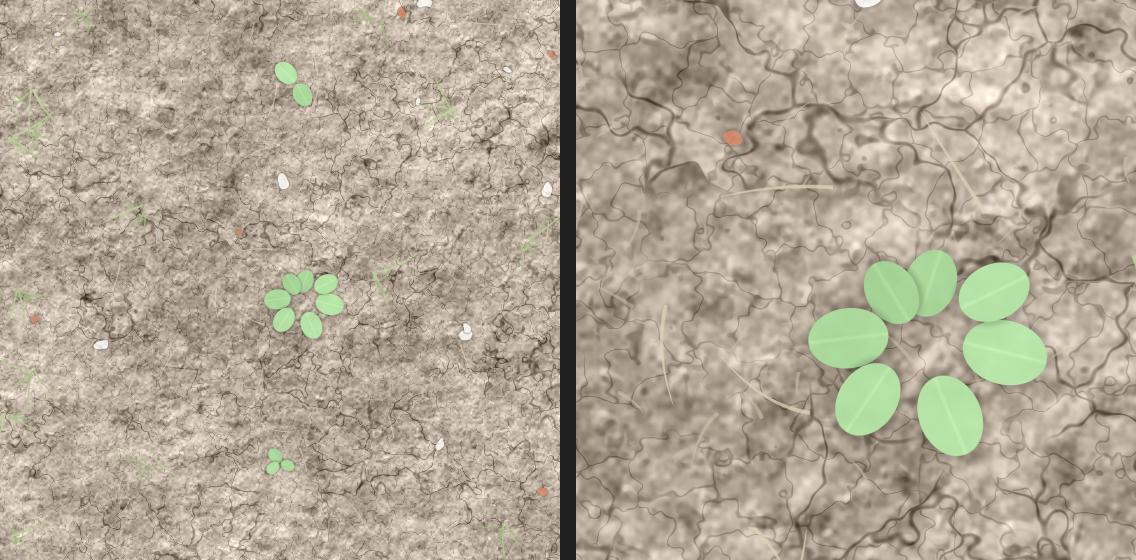
Left: the whole. Right: its middle third, enlarged.
A Shadertoy shader for this texture:

```glsl
// Dry cracked garden soil with clods, straw, grass tufts, seedlings and pale pebbles.
#define SOIL vec3(0.745, 0.692, 0.630)
#define STRAW vec3(0.88, 0.82, 0.72)
#define GRASS vec3(0.68, 0.77, 0.55)
#define LEAF vec3(0.68, 0.86, 0.62)
#define PEBBLE vec3(0.96, 0.95, 0.93)
#define BRICK vec3(0.83, 0.56, 0.44)
#define RELIEF 0.15
#define GRAIN 0.17
#define CRACK_DEPTH 0.24
#define TUFTS 15
#define PEBBLES 15
#define PX (0.8 / iResolution.y)

float hash(vec2 p) { return fract(sin(dot(p, vec2(127.1, 311.7))) * 43758.5453); }
vec2 hash2(vec2 p) { return vec2(hash(p), hash(p + 17.3)); }

float noise(vec2 p) {
    vec2 i = floor(p), f = fract(p);
    f = f * f * (3.0 - 2.0 * f);
    return mix(mix(hash(i), hash(i + vec2(1, 0)), f.x),
               mix(hash(i + vec2(0, 1)), hash(i + vec2(1, 1)), f.x), f.y);
}

float fbm(vec2 p) {
    float sum = 0.0, amp = 0.53;
    for (int i = 0; i < 4; i++) {
        sum += amp * noise(p);
        p = mat2(1.6, 1.2, -1.2, 1.6) * p + 7.1;
        amp *= 0.5;
    }
    return sum;
}

vec2 warp(vec2 p) { return vec2(noise(p), noise(p + 31.7)) - 0.5; }
vec2 turn(vec2 d, float a) { return mat2(cos(a), -sin(a), sin(a), cos(a)) * d; }

// Crumbly ground on the left, smoother on the right
float roughness(vec2 p) {
    return mix(1.0, 0.45, smoothstep(0.5, 0.9, p.x)) * smoothstep(0.2, 0.65, noise(p * 5.0 + 3.0));
}

// Height of scattered lumps, n cells across the canvas
float clods(vec2 p, float n, float cover) {
    p = p * n + 0.45 * warp(p * n * 3.0);
    float top = 0.0;
    for (int k = 0; k < 9; k++) {
        vec2 id = floor(p) + vec2(k % 3 - 1, k / 3 - 1);
        float size = hash(id + 9.2);
        float radius = mix(0.2, 0.55, size * size);
        vec2 d = turn(p - id - hash2(id), 6.28 * hash(id + 4.6)) * vec2(0.85, 1.2);
        float present = step(hash(id + 2.8), cover * roughness(id / n));
        top = max(top, present * radius * smoothstep(1.0, 0.35, length(d) / radius));
    }
    return top / n;
}

float height(vec2 p) {
    return 0.035 * fbm(p * 10.0) + 0.014 * fbm(p * 48.0)
         + 0.45 * clods(p, 13.0, 0.32) + 0.5 * clods(p + 3.1, 29.0, 0.5)
         + 0.5 * clods(p + 5.7, 62.0, 0.65);
}

// Broken cell borders
float cracks(vec2 p, float n) {
    vec2 q = p * n + 0.7 * warp(p * n * 1.7) + 0.3 * warp(p * n * 6.0);
    float near = 9.0, second = 9.0;
    for (int k = 0; k < 9; k++) {
        vec2 id = floor(q) + vec2(k % 3 - 1, k / 3 - 1);
        float d = length(q - id - hash2(id + 6.4));
        second = min(second, max(near, d));
        near = min(near, d);
    }
    float broken = smoothstep(0.42, 0.62, noise(p * n * 0.8 + 8.0) + 0.22 * (p.x - 0.5));
    return broken * smoothstep(0.075, 0.005, second - near);
}

// Tapered, bent strand growing from the origin of d
float blade(vec2 d, float angle, float len, float bend, float width) {
    d = turn(d, angle);
    float x = d.x / len;
    float w = width * sqrt(max(1.0 - x, 0.0));
    return smoothstep(PX, -PX, abs(d.y - bend * len * x * x) - w) * step(0.0, x) * step(x, 1.0);
}

float straw(vec2 p, float n, float cover) {
    float sum = 0.0;
    for (int k = 0; k < 9; k++) {
        vec2 id = floor(p * n) + vec2(k % 3 - 1, k / 3 - 1);
        vec2 r = hash2(id + 12.0), s = hash2(id + 40.0);
        sum = max(sum, step(s.x, cover) * blade(p - (id + r) / n, 6.28 * s.y,
                  (0.3 + 0.6 * r.x) / n, r.y - 0.5, 0.0012));
    }
    return sum;
}

// Seedling: a ring of overlapping round leaves
vec3 seedling(vec3 col, vec2 p, vec2 center, int count, float size) {
    for (int i = 0; i < count; i++) {
        vec2 r = hash2(center * 50.0 + float(i));
        float a = 6.28 * (float(i) + 0.5 * r.x) / float(count) + 1.2;
        vec2 d = turn(p - center - size * (0.9 + 0.25 * float(count) * r.y) * vec2(cos(a), sin(a)), a);
        float edge = length(d * vec2(0.9, 1.2)) - size * (0.8 + 0.3 * r.x);
        float vein = smoothstep(0.002, 0.0, abs(d.y));
        vec3 tint = LEAF + 0.09 * (r.y - 0.5) + 0.04 * vein + 0.06 * (fbm(p * 60.0) - 0.5);
        col *= 1.0 - 0.15 * smoothstep(0.006, 0.0, edge);
        col = mix(col, tint, smoothstep(PX, -PX, edge));
    }
    return col;
}

void mainImage(out vec4 fragColor, in vec2 fragCoord) {
    vec2 p = fragCoord / iResolution.y;

    // Lit soil with grain, crevices and cracks
    float slope = (height(p) - height(p + vec2(-0.0015, 0.0036))) / 0.004;
    float tone = RELIEF * tanh(1.1 * slope) + 0.24 * (fbm(p * 5.0 + 2.0) - 0.5);
    tone += 0.26 * (fbm(p * 34.0) - 0.5) + GRAIN * (noise(p * 240.0) - 0.5);
    tone -= 0.13 * smoothstep(0.36, 0.22, fbm(p * 45.0 + 9.0));
    tone -= CRACK_DEPTH * max(cracks(p, 15.0), 0.6 * cracks(p + 2.0, 30.0));
    vec3 col = SOIL + 0.015 + tone;

    col = mix(col, STRAW, 0.75 * straw(p, 12.0, 0.3));
    col = mix(col, STRAW - 0.06, 0.55 * straw(p + 4.0, 26.0, 0.35));

    // Pebbles and brick crumbs
    for (int i = 0; i < PEBBLES; i++) {
        vec2 r = hash2(vec2(i, 71.0));
        vec2 d = turn(p - hash2(vec2(i, 23.0)), 6.28 * r.x) + 0.006 * warp(p * 90.0);
        float edge = length(d * vec2(0.8, 1.25)) - mix(0.005, 0.011, r.y);
        vec3 tint = i % 3 == 0 ? BRICK : PEBBLE;
        col *= 1.0 - 0.2 * smoothstep(0.004, 0.0, edge);
        col = mix(col, tint + 0.3 * tone, smoothstep(PX, -PX, edge));
    }

    // Grass tufts, denser toward the left edge
    for (int i = 0; i < TUFTS; i++) {
        vec2 root = hash2(vec2(i, 5.0));
        root.x = i % 3 == 0 ? 0.06 * root.x : root.x;
        float lean = 6.28 * hash(vec2(i, 8.0));
        for (int j = 0; j < 5; j++) {
            vec2 r = hash2(vec2(i, j) + 60.0);
            float cover = blade(p - root - 0.02 * (r - 0.5), lean + 2.6 * (r.x - 0.5),
                                mix(0.025, 0.085, r.y), 0.8 * (r.x - 0.5), 0.0019);
            col = mix(col, GRASS + 0.16 * (r.y - 0.5), 0.85 * cover);
        }
    }

    col = seedling(col, p, vec2(0.535, 0.47), 7, 0.022);
    col = seedling(col, p, vec2(0.53, 0.85), 2, 0.020);
    col = seedling(col, p, vec2(0.50, 0.175), 3, 0.012);
    fragColor = vec4(clamp(col, 0.0, 1.0), 1.0);
}
```
